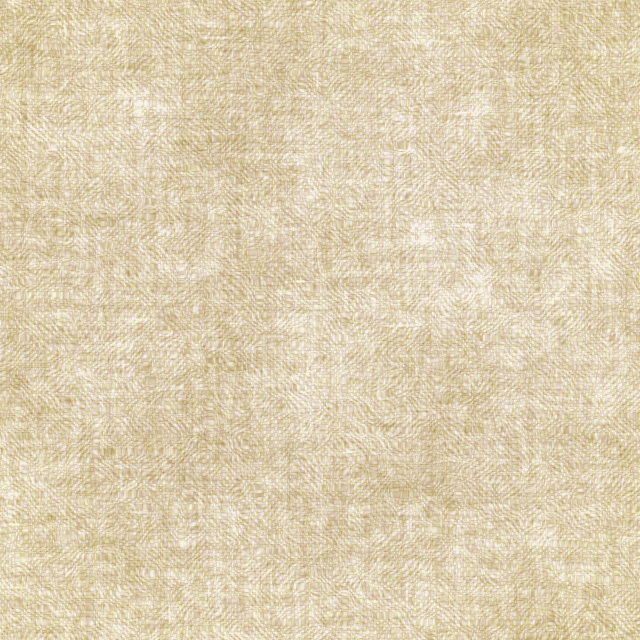
This texture is drawn by a WebGL 1 fragment shader. Its source:

```glsl
precision highp float;

uniform vec2 u_resolution;

#define THREADS 196.0
#define WOBBLE 1.6
#define BASE_TONE 0.64
#define TWILL_DEPTH 0.14
#define GAP_DEPTH 0.36
#define GRAIN 0.60
#define CLOUDS 0.40
#define STREAKS 0.16
#define FLECKS 0.36
#define DARK_FLAX vec3(0.72, 0.62, 0.41)
#define PALE_FLAX vec3(0.96, 0.93, 0.88)

const float PI = 3.14159;

float hash(vec2 p) {
  return fract(sin(dot(p, vec2(127.1, 311.7))) * 43758.5453);
}

float noise(vec2 p) {
  vec2 cell = floor(p), f = fract(p);
  f = f * f * (3.0 - 2.0 * f);
  float low = mix(hash(cell), hash(cell + vec2(1.0, 0.0)), f.x);
  float high = mix(hash(cell + vec2(0.0, 1.0)), hash(cell + 1.0), f.x);
  return mix(low, high, f.y);
}

float fbm(vec2 p) {
  float sum = 0.0, amplitude = 0.533;
  for (int i = 0; i < 4; i++) {
    sum += amplitude * noise(p);
    p = p * 2.03 + 17.3;
    amplitude *= 0.5;
  }
  return sum;
}

// Interlaced threads: rounded profiles, with diagonals that change direction in small patches
float weave(vec2 thread, vec2 p) {
  vec2 profile = abs(sin(PI * thread));
  float checker = sin(PI * thread.x) * sin(PI * thread.y);
  float rounded = mix(profile.y, profile.x, smoothstep(-0.4, 0.4, checker));
  float rising = cos(PI * (thread.x - thread.y));
  float falling = -cos(PI * (thread.x + thread.y));
  float twill = mix(rising, falling, smoothstep(0.3, 0.7, noise(p * 30.0 + 5.0)));
  float strength = 0.5 + noise(p * 45.0 + 23.0);
  return GAP_DEPTH * (rounded - 0.68) + TWILL_DEPTH * strength * twill;
}

// Fibre grain at and below the thread width, partly drawn out along the threads
float fibreGrain(vec2 thread) {
  float speckle = noise(thread * 0.9 + 40.0) + noise(thread * 1.7) - 1.0;
  float weft = noise(thread * vec2(0.4, 1.3) + 150.0) - 0.5;
  float warp = noise(thread * vec2(1.3, 0.4) + 270.0) - 0.5;
  return 0.5 * speckle + 0.35 * (weft + warp);
}

// Uneven yarn: long fine bands along both thread directions
float yarnStreaks(vec2 p) {
  float weft = noise(p * vec2(11.0, 140.0)) + 0.5 * noise(p * vec2(5.0, 50.0) + 31.0);
  float warp = noise(p * vec2(140.0, 11.0) + 53.0) + 0.5 * noise(p * vec2(50.0, 5.0) + 71.0);
  return weft + 0.85 * warp - 1.39;
}

// Short pale slubs and knots, one candidate per grid cell
float slubs(vec2 p) {
  float sum = 0.0;
  for (int i = 0; i < 4; i++) {
    float layer = float(i);
    vec2 grid = p * (7.0 + 2.0 * layer) + layer * 13.7;
    vec2 id = floor(grid);
    float pick = hash(id + 3.1), size = hash(id + 8.3);
    vec2 center = 0.35 + 0.3 * vec2(hash(id + 1.7), hash(id + 5.9));
    float angle = 0.5 * PI * mod(layer, 2.0);
    angle += pick > 0.96 ? -0.7 : 0.06 * (size - 0.5);
    vec2 d = fract(grid) - center;
    d = vec2(cos(angle) * d.x + sin(angle) * d.y, cos(angle) * d.y - sin(angle) * d.x);
    vec2 radius = pick > 0.84 && pick < 0.92
      ? vec2(0.07, 0.045)
      : vec2(mix(0.1, 0.3, size), mix(0.02, 0.04, hash(id + 2.2)));
    float body = 1.0 - smoothstep(0.1, 1.15, length(d / radius));
    sum += body * step(0.55, pick) * mix(0.4, 1.0, hash(id + 6.6));
  }
  return min(sum, 1.2);
}

void main() {
  vec2 p = gl_FragCoord.xy / min(u_resolution.x, u_resolution.y);

  // Thread coordinates, bent a little so that rows never run quite straight
  vec2 bend = vec2(noise(p * vec2(90.0, 30.0)), noise(p * vec2(30.0, 90.0) + 9.0)) - 0.5;
  vec2 thread = p * THREADS + WOBBLE * bend;

  // Worn light patches and darker areas
  float clouds = fbm(p * vec2(6.0, 7.5) + 2.0) - 0.5;
  float worn = smoothstep(0.58, 0.8, fbm(p * vec2(15.0, 19.0) + 61.0));

  float tone = BASE_TONE + weave(thread, p) + GRAIN * fibreGrain(thread);
  tone += CLOUDS * clouds + STREAKS * yarnStreaks(p) + 0.15 * worn;
  tone += FLECKS * slubs(p) * (0.7 + 0.6 * noise(thread * 0.7));
  tone = clamp(tone, -0.1, 1.06);

  // Yellow and rosy fibres, with a warmer cast toward the rim
  vec3 color = mix(DARK_FLAX, PALE_FLAX, tone);
  float hue = noise(thread * 0.8 + 90.0) - 0.5;
  float rim = smoothstep(0.3, 0.7, length(gl_FragCoord.xy / u_resolution - 0.5));
  color += hue * vec3(-0.005, 0.015, -0.06);
  color += rim * vec3(0.0, 0.0, -0.03);

  gl_FragColor = vec4(clamp(color, 0.0, 1.0), 1.0);
}
```
